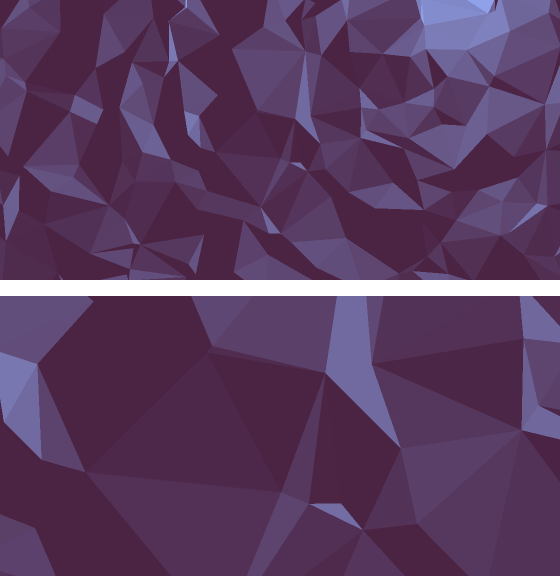
Top, the full canvas; bottom, a detail of the centre.
A Shadertoy shader for this background:

```glsl
const float CELLS = 8.6;   // mesh cells per canvas height
const int REACH = 4;       // cells searched on each side
const int SITES = 81;      // (2 * REACH + 1) squared

// Integer hash: three values in 0..1 per cell
vec3 hash3(ivec2 cell) {
    uvec3 v = uvec3(ivec3(cell + 64, 29)) * 1664525u + 1013904223u;
    v.x += v.y * v.z; v.y += v.z * v.x; v.z += v.x * v.y;
    v ^= v >> 16u;
    v.x += v.y * v.z; v.y += v.z * v.x; v.z += v.x * v.y;
    return vec3(v >> 8u) / 16777216.0;
}

float cross2(vec2 a, vec2 b) { return a.x * b.y - a.y * b.x; }

// Distance from the coordinate origin to the line a-b
float edgeDistance(vec2 a, vec2 b) { return cross2(a, b) / length(b - a); }

// Gradient of the plane through three points lifted onto a paraboloid
vec2 liftedSlope(vec2 a, vec2 b, vec2 c) {
    vec2 u = b - a, v = c - a;
    float du = dot(b, b) - dot(a, a), dv = dot(c, c) - dot(a, a);
    return vec2(du * v.y - dv * u.y, dv * u.x - du * v.x) / cross2(u, v);
}

// Lit colour of the Delaunay facet under p, and distance to its border
vec4 facet(vec2 p) {
    // Scattered mesh vertices, relative to p
    vec3 sites[SITES];
    ivec2 home = ivec2(floor(p));
    int n = 0;
    for (int y = -REACH; y <= REACH; y++)
    for (int x = -REACH; x <= REACH; x++) {
        ivec2 cell = home + ivec2(x, y);
        vec3 h = hash3(cell) - 0.5;
        sites[n++] = vec3(vec2(cell) + 0.5 + 1.8 * h.xy - p, 0.48 * h.z);
    }

    // Shrink a huge triangle around p until its circumcircle is empty
    vec3 a = vec3(-35.0, -20.0, 0.0);
    vec3 b = vec3(35.0, -20.0, 0.0);
    vec3 c = vec3(0.0, 40.0, 0.0);
    for (int step = 0; step < 24; step++) {
        vec2 slope = liftedSlope(a.xy, b.xy, c.xy);
        float base = dot(a.xy, a.xy) - dot(slope, a.xy);
        float lowest = -0.001;
        int pick = -1;
        for (int i = 0; i < SITES; i++) {
            vec2 s = sites[i].xy;
            float depth = dot(s, s - slope) - base;
            if (depth < lowest) { lowest = depth; pick = i; }
        }
        if (pick < 0) break;

        // Swap in the deepest vertex so that p stays enclosed
        vec3 q = sites[pick];
        float sa = cross2(a.xy, q.xy);
        float sb = cross2(b.xy, q.xy);
        float sc = cross2(c.xy, q.xy);
        if (sa <= 0.0 && sb >= 0.0) c = q;
        else if (sb <= 0.0 && sc >= 0.0) a = q;
        else b = q;
    }

    // Flat shading from a low point light near the top right
    vec3 normal = normalize(cross(b - a, c - a));
    vec3 centre = (a + b + c) / 3.0 + vec3(p, 0.0);
    vec3 toLight = normalize(vec3(vec2(1.66, 0.99) * CELLS, 0.72) - centre);
    float diffuse = max(dot(normal, toLight), 0.0);
    vec3 colour = vec3(0.293, 0.136, 0.263) + vec3(0.27, 0.5, 0.65) * diffuse;

    float border = min(edgeDistance(a.xy, b.xy),
                   min(edgeDistance(b.xy, c.xy), edgeDistance(c.xy, a.xy)));
    return vec4(colour, border);
}

void mainImage(out vec4 fragColor, in vec2 fragCoord) {
    float pixel = CELLS / iResolution.y;
    vec2 p = fragCoord * pixel;
    vec4 hit = facet(p);
    vec3 colour = hit.rgb;

    // Supersample only where a facet border crosses the pixel
    if (hit.w < 0.75 * pixel) {
        colour = vec3(0.0);
        for (int i = 0; i < 4; i++) {
            vec2 offset = vec2(i & 1, i >> 1) * 0.5 - 0.25;
            colour += 0.25 * facet(p + offset * pixel).rgb;
        }
    }
    fragColor = vec4(colour, 1.0);
}
```
